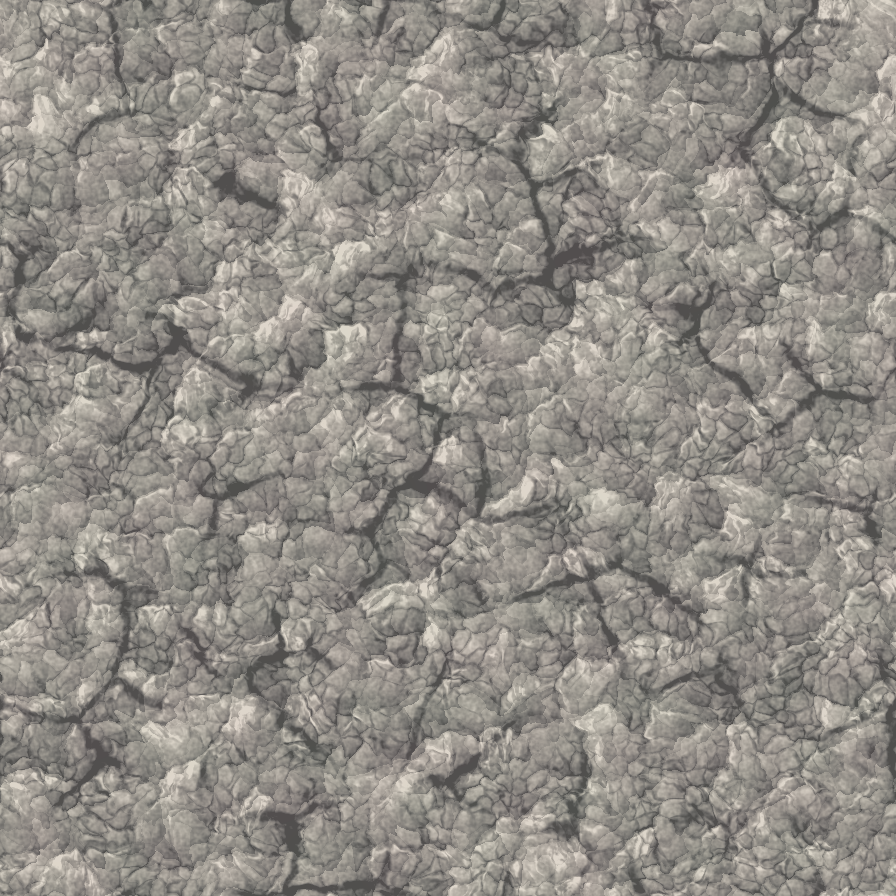
This texture is drawn by a three.js fragment shader. Its source:

```glsl
// Weathered grey rock ground: stones and pebbles from wrapped Voronoi cells, broken
// by a network of dark cracks, with pale brushed streaks and rims on some stones.
// Gradient noise roughens the outlines and adds grain; every layer tiles.
varying vec2 vUv;

const vec3 SHADOW_TINT = vec3(1.02, 1.0, 0.98);
const vec3 LIGHT_TINT = vec3(1.034, 1.0, 0.945);
const vec2 LIGHT_DIR = vec2(-0.6, 0.8);
const float TAU = 6.2831853;

struct Cell {
  float edge;   // distance to the nearest border, in cell units
  vec2 local;   // position relative to the cell centre
  vec2 random;  // two random values of the cell
};

vec2 hash2(vec2 p) {
  vec3 q = fract(p.xyx * vec3(0.1031, 0.1030, 0.0973));
  q += dot(q, q.yzx + 33.33);
  return fract((q.xx + q.yz) * q.zy);
}

float cornerSlope(vec2 cell, vec2 offset, float period) {
  float angle = TAU * hash2(mod(cell, period) + 3.0).x;
  return dot(vec2(cos(angle), sin(angle)), offset);
}

// Gradient noise that repeats after a whole number of cells.
float noise(vec2 p, float period) {
  vec2 i = floor(p), f = fract(p);
  vec2 u = f * f * f * (f * (f * 6.0 - 15.0) + 10.0);
  vec2 e = vec2(1.0, 0.0);
  float low = mix(cornerSlope(i, f, period), cornerSlope(i + e, f - e, period), u.x);
  float high = mix(cornerSlope(i + e.yx, f - e.yx, period),
                   cornerSlope(i + 1.0, f - 1.0, period), u.x);
  return mix(low, high, u.y);
}

float fbm(vec2 uv, float period) {
  float sum = 0.0, gain = 1.0;
  for (int i = 0; i < 4; i++) {
    sum += gain * noise(uv * period + 5.0 * float(i), period);
    period *= 2.0;
    gain *= 0.7;
  }
  return sum;
}

vec2 roughen(vec2 uv, float period, float amount) {
  return uv + amount * vec2(noise(uv * period, period), noise(uv * period + 11.5, period));
}

vec2 cellPoint(vec2 cell, float period, float seed) {
  return hash2(mod(cell, period) + seed);
}

Cell voronoi(vec2 uv, float period, float seed) {
  vec2 p = uv * period, base = floor(p), f = fract(p);
  vec2 nearCell = vec2(0.0), nearest = vec2(8.0);
  for (int y = -1; y <= 1; y++) for (int x = -1; x <= 1; x++) {
    vec2 g = vec2(float(x), float(y));
    vec2 r = g + cellPoint(base + g, period, seed) - f;
    if (dot(r, r) < dot(nearest, nearest)) { nearest = r; nearCell = g; }
  }
  float edge = 8.0;
  for (int y = -2; y <= 2; y++) for (int x = -2; x <= 2; x++) {
    vec2 g = nearCell + vec2(float(x), float(y));
    vec2 r = g + cellPoint(base + g, period, seed) - f;
    vec2 d = r - nearest;
    if (dot(d, d) > 0.0001) edge = min(edge, dot(0.5 * (nearest + r), normalize(d)));
  }
  return Cell(edge, -nearest, cellPoint(base + nearCell, period, seed + 57.0));
}

// Brushed pale lines that follow a random slant inside one stone.
float streaks(Cell stone) {
  float angle = mix(-1.1, 0.5, stone.random.y);
  float c = cos(angle), s = sin(angle);
  vec2 q = mat2(c, s, -s, c) * stone.local;
  float lines = noise(q * vec2(8.0, 1.6) + 40.0 * stone.random + 8.0, 256.0);
  float face = smoothstep(-0.35, 0.25, dot(stone.local, LIGHT_DIR));
  return smoothstep(-0.08, 0.3, lines) * face * smoothstep(0.02, 0.14, stone.edge);
}

// Pale rim along the lit side of a stone.
float rim(Cell stone) {
  float band = smoothstep(0.02, 0.07, stone.edge) * (1.0 - smoothstep(0.08, 0.17, stone.edge));
  return band * smoothstep(0.1, 0.4, dot(stone.local, LIGHT_DIR));
}

// Dark core with a soft shade on either side; width is in canvas units.
float crack(Cell plate, float period, float width) {
  float d = plate.edge / period;
  return 0.7 * (1.0 - smoothstep(0.3 * width, width, d)) + 0.3 * exp(-d / (2.5 * width));
}

void main() {
  vec2 uv = roughen(roughen(vUv, 16.0, 0.018), 64.0, 0.006);
  vec2 ragged = roughen(uv, 128.0, 0.004);
  Cell plate = voronoi(uv, 9.0, 1.0);
  Cell stone = voronoi(ragged, 22.0, 19.0);
  Cell pebble = voronoi(ragged, 58.0, 31.0);
  float patches = noise(vUv * 13.0, 13.0);
  float grain = fbm(vUv, 48.0);

  // Stones and pebbles, each with its own grey, lit from the upper left
  float tone = 0.615 + 0.10 * (stone.random.x - 0.5) + 0.13 * (pebble.random.x - 0.5);
  tone += 0.07 * dot(stone.local, LIGHT_DIR) + 0.09 * dot(pebble.local, LIGHT_DIR);
  tone += 0.10 * grain + 0.09 * noise(vUv * 220.0, 220.0);

  // Broken dark joints
  float joints = smoothstep(-0.35, 0.3, patches + 0.5 * grain);
  tone -= 0.15 * joints * (1.0 - smoothstep(0.02, 0.2, pebble.edge));
  tone -= 0.13 * smoothstep(-0.3, 0.3, grain) * (1.0 - smoothstep(0.01, 0.13, stone.edge));

  // Pale streaks and rims on chosen stones
  float worn = smoothstep(0.52, 0.68, stone.random.x);
  float dry = smoothstep(-0.6, 0.1, grain);
  tone += dry * (0.19 * worn * streaks(stone) + 0.17 * step(0.5, stone.random.y) * rim(stone));

  // Cracks that swell and fade along their length
  float strength = smoothstep(-0.2, 0.25, noise(vUv * 7.0 + 2.3, 7.0));
  tone -= 0.29 * strength * crack(plate, 9.0, mix(0.003, 0.007, strength));

  tone = clamp(tone, 0.31, 0.84);
  vec3 color = tone * mix(SHADOW_TINT, LIGHT_TINT, smoothstep(0.35, 0.65, tone));
  color += vec3(0.012, -0.008, 0.004) * noise(vUv * 18.0 + 4.7, 18.0);
  gl_FragColor = vec4(color, 1.0);
}
```
